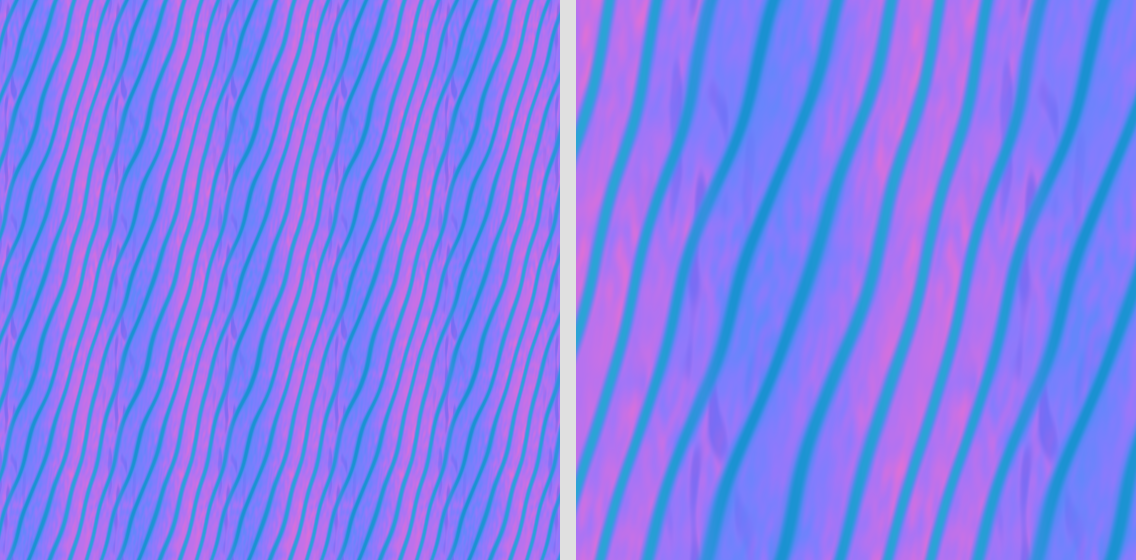
Left, the full canvas; right, a detail of the centre.
This texture map is drawn by a Shadertoy shader. Its source:

```glsl
// Tangent-space normal map of twisted cords: five upright columns, each crossed
// by six leaning strands parted by teal grooves. A warped phase places the
// grooves; wrapping gradient noise adds bends, fibres and worn seams.
#define COLUMN_WIDTH 0.1966
#define COLUMN_START 0.0165
#define TILE_HEIGHT 0.43
#define STRANDS 6.0
#define TURNS_PER_TILE 4.0
#define GROOVE_PHASE -0.13
#define GROOVE_HALF_WIDTH 0.115
#define GROOVE_SOFTNESS 0.085
#define BEND 0.34
#define FIBRE_STRENGTH 0.62
#define SEAM_WEAR 0.55
#define COLUMN_VARIATION 0.16

const float TAU = 6.2831853;

// Unit gradient at a lattice cell, chosen by an integer hash
vec2 cellGradient(vec2 cell, vec2 period, uint seed) {
    uvec2 c = uvec2(mod(cell, period));
    uint h = c.x * 1597u + c.y * 51749u + seed * 7919u;
    h = (h ^ (h >> 15)) * 739391u;
    h = (h ^ (h >> 13)) * 668265u;
    h ^= h >> 16;
    float angle = TAU * float(h & 65535u) / 65536.0;
    return vec2(cos(angle), sin(angle));
}

// Gradient noise that wraps after a whole number of cells, about -0.7 to 0.7
float gradientNoise(vec2 p, vec2 period, uint seed) {
    vec2 cell = floor(p), f = p - cell;
    vec2 w = f * f * f * (f * (f * 6.0 - 15.0) + 10.0);
    vec2 e = vec2(1.0, 0.0);
    float a = dot(cellGradient(cell, period, seed), f);
    float b = dot(cellGradient(cell + e.xy, period, seed), f - e.xy);
    float c = dot(cellGradient(cell + e.yx, period, seed), f - e.yx);
    float d = dot(cellGradient(cell + e.xx, period, seed), f - e.xx);
    return mix(mix(a, b, w.x), mix(c, d, w.x), w.y);
}

// Phase across the strands: whole numbers lie in the grooves
float strandPhase(vec2 tile) {
    float twist = tile.x - 0.0286 * sin(TAU * (tile.x - 0.2));
    float bend = gradientNoise(tile * vec2(2.0, 4.0), vec2(2.0, 4.0), 1u);
    return STRANDS * twist - TURNS_PER_TILE * tile.y + GROOVE_PHASE + BEND * bend;
}

// Fine, short fibres slightly steeper than the strands
float fibreNoise(vec2 tile) {
    vec2 p = vec2(36.0 * tile.x - 11.0 * tile.y, 24.0 * tile.y);
    float strength = 0.7 + gradientNoise(tile * vec2(4.0, 7.0), vec2(4.0, 7.0), 2u);
    return strength * gradientNoise(p, vec2(36.0, 24.0), 3u);
}

// Blue through violet to pink as the surface turns
vec3 strandColour(float t) {
    return vec3(0.44 + 0.36 * t,
                0.51 - 0.12 * t + 0.05 * t * t,
                0.99 + 0.03 * t - 0.13 * t * t);
}

void mainImage(out vec4 fragColor, in vec2 fragCoord) {
    vec2 uv = fragCoord / iResolution.xy;
    vec2 tile = vec2((uv.x - COLUMN_START) / COLUMN_WIDTH, uv.y / TILE_HEIGHT);

    // Strand profile and grooves
    float phase = strandPhase(tile);
    float across = fract(phase);
    float grooveDistance = min(across, 1.0 - across);
    float facing = 0.5 - 0.5 * cos(TAU * (tile.x - 0.17));

    // Column rounding, strand rounding, and fibres
    float tint = mix(0.10, 0.86, facing);
    tint += 0.26 * (smoothstep(0.1, 0.85, across) - 0.5);
    tint += FIBRE_STRENGTH * fibreNoise(tile) * mix(0.55, 1.0, across);

    // Soft blotches, alike in every column but for a small drift
    tint += 0.22 * gradientNoise(tile * vec2(5.0, 6.0), vec2(5.0, 6.0), 4u);
    tint += COLUMN_VARIATION * gradientNoise(tile * vec2(1.3, 3.7), vec2(64.0), 5u);

    // Upright worn seam where columns meet
    float seamDistance = abs(fract(tile.x + 0.5) - 0.5);
    float seam = exp(-pow(seamDistance / 0.045, 2.0));
    float wear = gradientNoise(tile * vec2(18.0, 9.0), vec2(18.0, 9.0), 6u);
    tint += seam * (0.18 + SEAM_WEAR * wear);
    vec3 colour = strandColour(clamp(tint, -0.12, 1.2));

    // Dark blue flecks beside the seam
    float fleck = smoothstep(0.12, 0.42, wear) * exp(-pow(seamDistance / 0.13, 2.0));
    colour = mix(colour, vec3(0.36, 0.39, 0.94), 0.55 * fleck);

    // Groove with a blue shoulder and a teal core
    float softness = max(GROOVE_SOFTNESS, fwidth(phase) * 0.7);
    float shoulder = 1.0 - smoothstep(0.08, 0.08 + 1.6 * softness, grooveDistance);
    float core = 1.0 - smoothstep(GROOVE_HALF_WIDTH - softness,
                                  GROOVE_HALF_WIDTH + 0.3 * softness, grooveDistance);
    vec3 teal = mix(vec3(0.10, 0.57, 0.82), vec3(0.17, 0.64, 0.84), facing);
    colour = mix(colour, vec3(0.27, 0.55, 0.94), 0.75 * shoulder);
    colour = mix(colour, teal, core * (1.0 - 0.35 * seam));

    fragColor = vec4(clamp(colour, 0.0, 1.0), 1.0);
}
```
